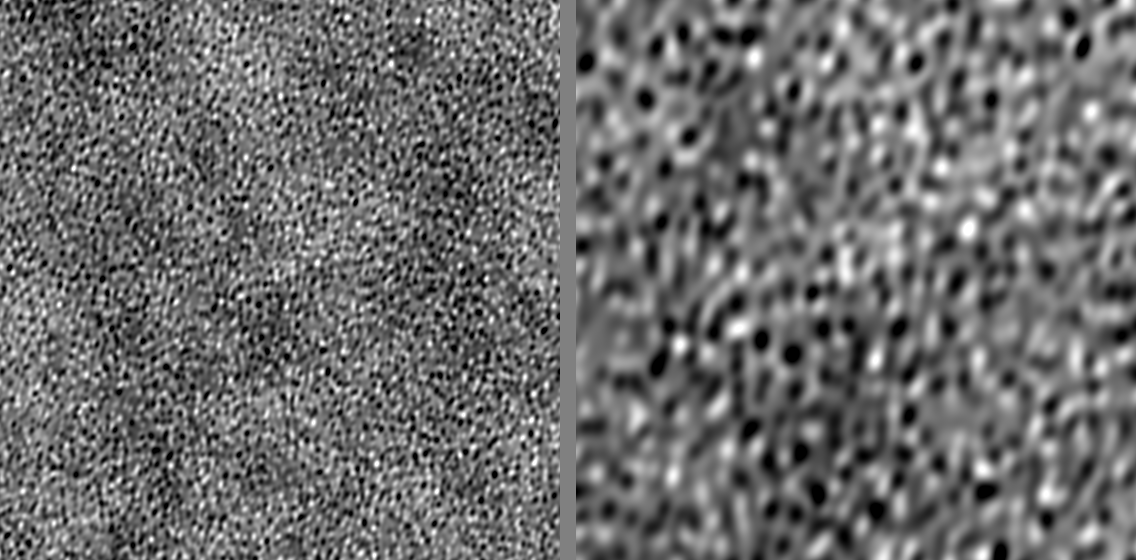
Left, the full canvas; right, a detail of the centre.
This texture is drawn by a Shadertoy shader. Its source:

```glsl
// Draws a grey, grainy surface of short leaning flecks over faint cloudy patches.

const float MEAN_GREY = 0.422;
const float GRAIN_CONTRAST = 0.160;
const float LEAN = 0.32;                      // radians, clockwise from vertical
const vec2 GRAIN_CELLS = vec2(122.0, 88.0);   // across and along the flecks
const float KERNEL_SHARPNESS = 1.6;
const float KERNEL_DEVIATION = 0.405;

// Three random values in 0..1 for one cell of one layer
vec3 hash3(vec2 cell, float seed) {
    vec3 p = fract(vec3(cell, seed) * vec3(0.1031, 0.1030, 0.0973));
    p += dot(p, p.yxz + 33.33);
    return fract((p.xxy + p.yxx) * p.zyx);
}

// Round spot with an opposite rim, so that it averages to zero
float spot(vec2 offset) {
    float d = KERNEL_SHARPNESS * dot(offset, offset);
    return (1.0 - d) * exp(-d);
}

// Cellular noise: one light or dark spot per cell, with unit deviation
float spotNoise(vec2 p, float seed) {
    vec2 home = floor(p);
    float sum = 0.0;
    for (int y = -2; y <= 2; y++) {
        for (int x = -2; x <= 2; x++) {
            vec2 cell = home + vec2(x, y);
            vec3 rnd = hash3(cell + 300.0, seed);
            sum += (2.0 * rnd.z - 1.0) * spot(p - cell - rnd.xy);
        }
    }
    return sum / KERNEL_DEVIATION;
}

// Turns the axes to run across and along the flecks
vec2 leanAxes(vec2 p, float angle) {
    float c = cos(angle), s = sin(angle);
    return vec2(c * p.x - s * p.y, s * p.x + c * p.y);
}

// Broad patches of light and shade, from large to small
float clouds(vec2 p) {
    return 0.038 * spotNoise(p * 5.0, 11.0)
         + 0.032 * spotNoise(p * 13.0, 23.0)
         + 0.034 * spotNoise(p * 32.0, 37.0);
}

void mainImage(out vec4 fragColor, in vec2 fragCoord) {
    vec2 uv = fragCoord / iResolution.y;
    vec2 p = leanAxes(uv, LEAN);

    float grain = spotNoise(p * GRAIN_CELLS, 53.0);
    float grey = MEAN_GREY + GRAIN_CONTRAST * grain + clouds(p);

    fragColor = vec4(vec3(clamp(grey, 0.0, 1.0)), 1.0);
}
```
